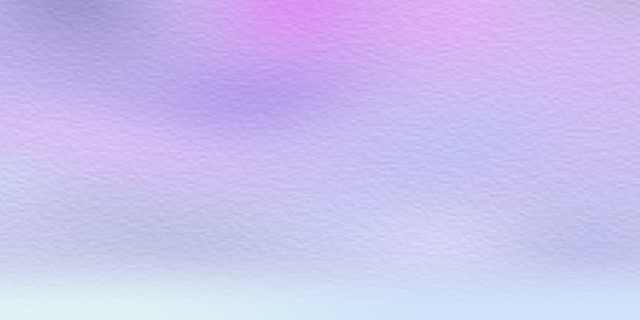
This background is drawn by a Shadertoy shader. Its source:

```glsl
// Soft lilac, pink and pale blue glows over a finely embossed leather surface.

// Integer hash of a lattice cell, 0 to 1
float hash(ivec2 cell) {
    uint h = uint(cell.x) * 1597334677u ^ uint(cell.y) * 3812015801u;
    h = (h ^ (h >> 15)) * 2246822519u;
    h = (h ^ (h >> 13)) * 3266489917u;
    return float((h ^ (h >> 16)) & 65535u) / 65535.0;
}

float noise(vec2 p) {
    ivec2 i = ivec2(floor(p));
    vec2 f = fract(p);
    f = f * f * (3.0 - 2.0 * f);
    return mix(mix(hash(i), hash(i + ivec2(1, 0)), f.x),
               mix(hash(i + ivec2(0, 1)), hash(i + ivec2(1, 1)), f.x), f.y);
}

// Height of the leather grain: wide creases plus finer grit
float grain(vec2 p) {
    p += 0.006 * vec2(noise(p * 31.0), noise(p * 27.0 + 9.0));
    return 0.7 * noise(p * vec2(55.0, 100.0))
         + 0.3 * noise(p * vec2(105.0, 170.0) + 40.0);
}

// Blends a tilted elliptical glow over the base colour
vec3 glow(vec3 base, vec2 p, vec2 center, vec2 radius, float tilt, vec3 tint, float strength) {
    vec2 d = p - center;
    d = vec2(d.x, d.y - tilt * d.x) / radius;
    return mix(base, tint, strength * exp(-dot(d, d)));
}

void mainImage(out vec4 fragColor, in vec2 fragCoord) {
    vec2 uv = fragCoord / iResolution.xy;
    vec2 p = uv * vec2(2.0, 1.0);

    // Lavender field paling toward the floor
    vec3 col = mix(vec3(0.80, 0.81, 0.93), vec3(0.79, 0.75, 0.945), smoothstep(0.18, 0.5, p.y));

    // Pink and violet light along the top
    col = glow(col, p, vec2(1.85, 0.80), vec2(0.40, 0.25), 0.0, vec3(0.83, 0.73, 0.95), 0.8);
    col = glow(col, p, vec2(1.38, 0.96), vec2(0.32, 0.18), 0.0, vec3(0.89, 0.68, 0.96), 0.85);
    col = glow(col, p, vec2(0.30, 0.80), vec2(0.50, 0.20), -0.15, vec3(0.72, 0.66, 0.91), 0.8);
    col = glow(col, p, vec2(0.78, 0.70), vec2(0.34, 0.13), 0.15, vec3(0.69, 0.61, 0.92), 0.85);
    col = glow(col, p, vec2(0.92, 1.00), vec2(0.28, 0.21), 0.0, vec3(0.86, 0.57, 0.95), 0.95);
    col = glow(col, p, vec2(0.22, 1.00), vec2(0.26, 0.14), -0.1, vec3(0.61, 0.57, 0.80), 0.85);
    col = glow(col, p, vec2(2.00, 1.02), vec2(0.25, 0.09), 0.0, vec3(0.76, 0.70, 0.87), 0.8);

    // Pink sweep on the left and cool haze on the right
    col = glow(col, p, vec2(0.25, 0.56), vec2(0.55, 0.12), -0.15, vec3(0.85, 0.75, 0.96), 0.9);
    col = glow(col, p, vec2(0.00, 0.42), vec2(0.22, 0.11), 0.0, vec3(0.81, 0.83, 0.95), 0.8);
    col = glow(col, p, vec2(1.42, 0.54), vec2(0.28, 0.12), 0.2, vec3(0.75, 0.76, 0.95), 0.8);

    // Grey, blue and light patches in the lower half
    col = glow(col, p, vec2(0.50, 0.28), vec2(0.42, 0.12), -0.1, vec3(0.74, 0.75, 0.88), 0.8);
    col = glow(col, p, vec2(1.06, 0.32), vec2(0.22, 0.10), 0.0, vec3(0.77, 0.79, 0.96), 0.6);
    col = glow(col, p, vec2(1.38, 0.22), vec2(0.25, 0.12), 0.0, vec3(0.84, 0.84, 0.97), 0.8);
    col = glow(col, p, vec2(1.86, 0.25), vec2(0.28, 0.14), 0.0, vec3(0.74, 0.74, 0.92), 0.85);

    // Icy floor, mint on the left and sky blue on the right
    vec3 ice = mix(vec3(0.88, 0.95, 0.96), vec3(0.81, 0.89, 0.98), smoothstep(0.3, 1.4, p.x));
    col = mix(col, ice, 1.0 - smoothstep(0.02, 0.22, p.y));

    // Emboss lit from above, fading into the floor
    float relief = grain(p) - grain(p + vec2(0.0015, 0.005));
    col += 0.085 * relief * smoothstep(-0.05, 0.3, p.y);

    fragColor = vec4(clamp(col, 0.0, 1.0), 1.0);
}
```
